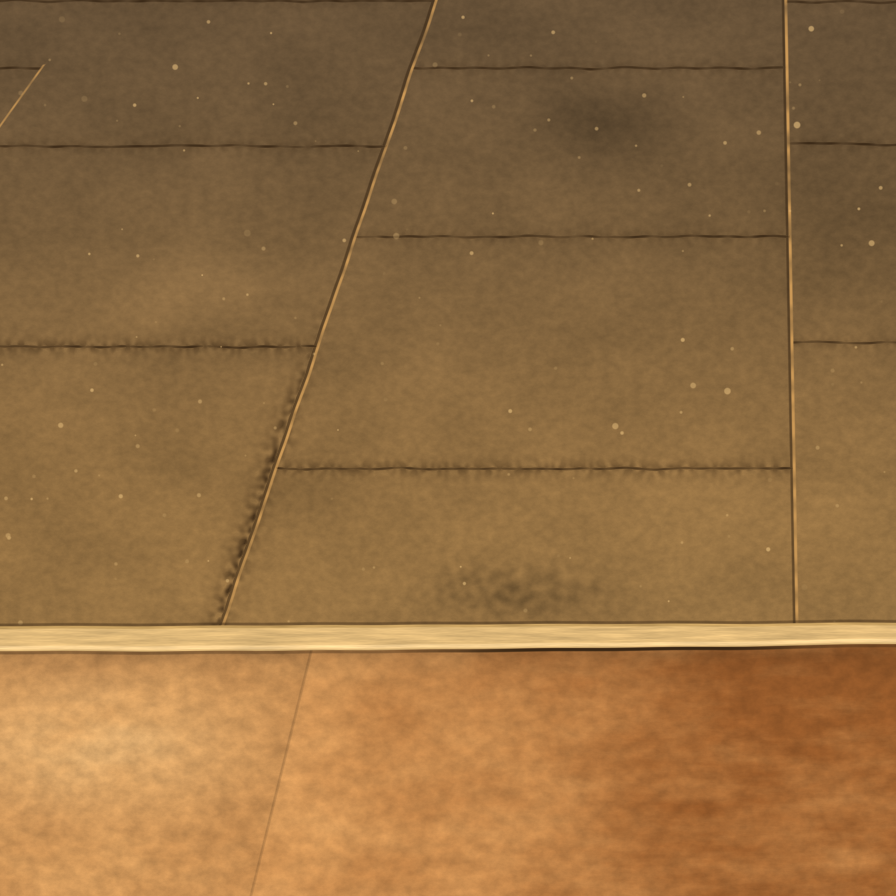
Write a Shadertoy shader that draws this texture.

```glsl
// Stone floor tiles in perspective, a pale threshold strip, and warm rust-brown boards below.
#define TILE_FAR vec3(0.405, 0.320, 0.220)
#define TILE_NEAR vec3(0.585, 0.445, 0.262)
#define GROUT vec3(0.80, 0.60, 0.34)
#define GRIME vec3(0.20, 0.135, 0.07)
#define STRIP vec3(0.92, 0.76, 0.50)
#define BOARD_LIGHT vec3(0.85, 0.61, 0.36)
#define BOARD_DARK vec3(0.61, 0.375, 0.185)
#define SEAM_WIDTH 0.0016
#define JOINT_WIDTH 0.0014
#define GRAIN 0.13
#define MOTTLE 0.15

float hash(vec2 p) {
    vec3 q = fract(p.xyx * 0.1031);
    q += dot(q, q.yzx + 33.33);
    return fract((q.x + q.y) * q.z);
}

vec2 gradient(vec2 cell) {
    float a = 6.2832 * hash(cell);
    return vec2(cos(a), sin(a));
}

float noise(vec2 p) {
    vec2 i = floor(p), f = fract(p);
    vec2 u = f * f * f * (f * (f * 6.0 - 15.0) + 10.0);
    vec2 e = vec2(1.0, 0.0);
    float low = mix(dot(gradient(i), f), dot(gradient(i + e), f - e), u.x);
    float high = mix(dot(gradient(i + e.yx), f - e.yx), dot(gradient(i + 1.0), f - 1.0), u.x);
    return mix(low, high, u.y);
}

float fbm(vec2 p) {
    float sum = 0.0, amp = 0.6;
    for (int i = 0; i < 5; i++) {
        sum += amp * noise(p);
        p = mat2(1.6, 1.2, -1.2, 1.6) * p + 7.3;
        amp *= 0.58;
    }
    return sum;
}

float line(float d, float width) {
    float px = 1.0 / iResolution.y;
    return 1.0 - smoothstep(max(width - px, 0.0), width + px, abs(d));
}

float above(float edge, float v) {
    float px = 0.7 / iResolution.y;
    return smoothstep(edge - px, edge + px, v);
}

float blob(vec2 p, vec2 center, vec2 size) {
    vec2 q = (p - center) / size;
    return exp(-dot(q, q));
}

// Dark cross joint between x0 and x1, with a ragged dirty halo
float joint(vec2 p, float y, float x0, float x1, float dirt) {
    float d = p.y - y + 0.0025 * noise(vec2(p.x * 28.0, y * 90.0));
    float wear = 0.72 + 0.7 * noise(vec2(p.x * 60.0, y * 40.0));
    float halo = dirt * exp(-abs(d) * 150.0) * clamp(0.6 + 1.6 * noise(p * vec2(130.0, 90.0)), 0.0, 1.0);
    return above(x0, p.x) * above(p.x, x1) * max(line(d, JOINT_WIDTH) * wear, halo);
}

// Scattered pale chips, one candidate per grid cell
float chips(vec2 p, float cells) {
    vec2 id = floor(p * cells);
    vec2 c = 0.2 + 0.6 * vec2(hash(id + 3.1), hash(id + 8.7));
    float size = mix(0.03, 0.09, hash(id + 5.3)) / cells;
    float d = length(fract(p * cells) - c) / cells;
    return step(0.89, hash(id + 19.0)) * line(d, size) * hash(id + 2.0);
}

vec3 tiles(vec2 p) {
    float depth = 1.0 - p.y;
    float leftSeam = 0.487 - 0.3415 * depth + 0.002 * noise(vec2(p.y * 18.0, 2.0));
    float rightSeam = 0.877 + 0.018 * depth;
    float cornerSeam = 0.0495 - 0.717 * (depth - 0.0716);

    // Light falloff, stains and surface grain
    vec3 col = mix(TILE_FAR, TILE_NEAR, smoothstep(-0.05, 0.68, depth));
    float shade = 1.0 + MOTTLE * fbm(p * vec2(7.0, 10.0)) + GRAIN * fbm(p * vec2(85.0, 110.0));
    shade -= 0.20 * blob(p, vec2(0.67, 0.85), vec2(0.065, 0.04));
    shade -= 0.10 * blob(p, vec2(0.95, 0.77), vec2(0.12, 0.15));
    shade -= 0.13 * blob(p, vec2(0.57, 0.34), vec2(0.10, 0.035)) * (1.0 + 2.0 * noise(p * 80.0));
    shade += 0.08 * blob(p, vec2(0.20, 0.68), vec2(0.14, 0.05));
    shade += 0.06 * blob(p, vec2(0.72, 0.44), vec2(0.20, 0.06));
    col *= shade;

    // Staggered cross joints: left, middle and right columns
    float dark = joint(p, 0.924, -1.0, cornerSeam, 0.2);
    dark = max(dark, joint(p, 0.999, -1.0, leftSeam, 0.2));
    dark = max(dark, joint(p, 0.837, -1.0, leftSeam, 0.35));
    dark = max(dark, joint(p, 0.613, -1.0, leftSeam, 0.65));
    dark = max(dark, joint(p, 0.924, leftSeam, rightSeam, 0.3));
    dark = max(dark, joint(p, 0.736, leftSeam, rightSeam, 0.3));
    dark = max(dark, joint(p, 0.477, leftSeam, rightSeam, 0.6));
    dark = max(dark, joint(p, 0.998, rightSeam, 2.0, 0.2));
    dark = max(dark, joint(p, 0.839, rightSeam, 2.0, 0.3));
    dark = max(dark, joint(p, 0.617, rightSeam, 2.0, 0.3));

    // Dirt beside the long seams, then the pale grout in them
    float side = p.x - leftSeam;
    float soil = exp(-abs(side + 0.007) * 110.0) * smoothstep(0.3, 0.5, depth);
    dark = max(dark, soil * clamp(0.55 + 1.5 * noise(p * 110.0), 0.0, 1.0));
    dark = max(dark, 0.65 * max(line(side + 0.003, 0.002), line(p.x - rightSeam + 0.003, 0.0015)));
    col = mix(col, GRIME, 0.82 * clamp(dark, 0.0, 1.0));
    float corner = line((p.x - cornerSeam) * 0.81, 0.001) * above(p.y, 0.928);
    float grout = max(max(line(side, SEAM_WIDTH), line(p.x - rightSeam, SEAM_WIDTH)), corner);
    col = mix(col, GROUT, grout * clamp(0.75 + 0.8 * noise(p * vec2(20.0, 70.0)), 0.0, 1.0));
    return mix(col, STRIP, 0.65 * max(chips(p, 24.0), chips(p + 0.37, 41.0)));
}

vec3 boards(vec2 p) {
    float seam = 0.345 - 0.246 * (0.264 - p.y);
    float broad = fbm(p * vec2(6.0, 11.0) + 4.0);
    float streak = fbm(p * vec2(9.0, 45.0) + 11.0);
    float tone = smoothstep(0.15, 1.05, p.x) + 0.55 * broad + 0.4 * streak * smoothstep(0.3, 0.9, p.x);
    tone += 0.25 * blob(p, vec2(0.86, 0.22), vec2(0.2, 0.05)) - 0.2 * blob(p, vec2(0.97, 0.12), vec2(0.08, 0.05));
    vec3 col = mix(BOARD_LIGHT, BOARD_DARK, clamp(tone, -0.15, 1.1));
    float glow = blob(p, vec2(0.10, 0.17), vec2(0.16, 0.07));
    col += vec3(0.10, 0.13, 0.12) * glow * clamp(0.8 + 1.6 * broad, 0.0, 1.6);
    col *= 1.0 + 0.18 * fbm(p * vec2(50.0, 65.0)) - 0.06 * above(p.x, seam);
    return col * (1.0 - 0.13 * line(p.x - seam, 0.0015) - 0.16 * exp(-abs(p.y - 0.27) * 60.0));
}

void mainImage(out vec4 fragColor, in vec2 fragCoord) {
    vec2 p = fragCoord / iResolution.xy;
    float wobble = 0.0015 * noise(vec2(p.x * 9.0, 5.0));
    float top = 0.301 + 0.004 * p.x + wobble;
    float bottom = 0.273 + 0.008 * p.x * p.x + wobble;

    // Threshold strip: soft fibres and a bright lower lip
    vec3 strip = STRIP * (0.95 + 0.22 * fbm(p * vec2(12.0, 170.0)));
    strip += 0.10 * line(p.y - bottom - 0.004, 0.002) - 0.10 * line(p.y - top, 0.003);

    vec3 col = mix(boards(p), strip, above(bottom, p.y));
    col = mix(col, tiles(p), above(top, p.y));
    float gap = 0.35 + 0.6 * smoothstep(0.42, 0.6, p.x) * (1.0 - smoothstep(0.8, 0.95, p.x));
    col = mix(col, GRIME, gap * line(p.y - bottom + 0.0015, 0.0018));
    col = mix(col, GRIME, 0.4 * line(p.y - top - 0.0015, 0.0015));
    fragColor = vec4(clamp(col, 0.0, 1.0), 1.0);
}
```
